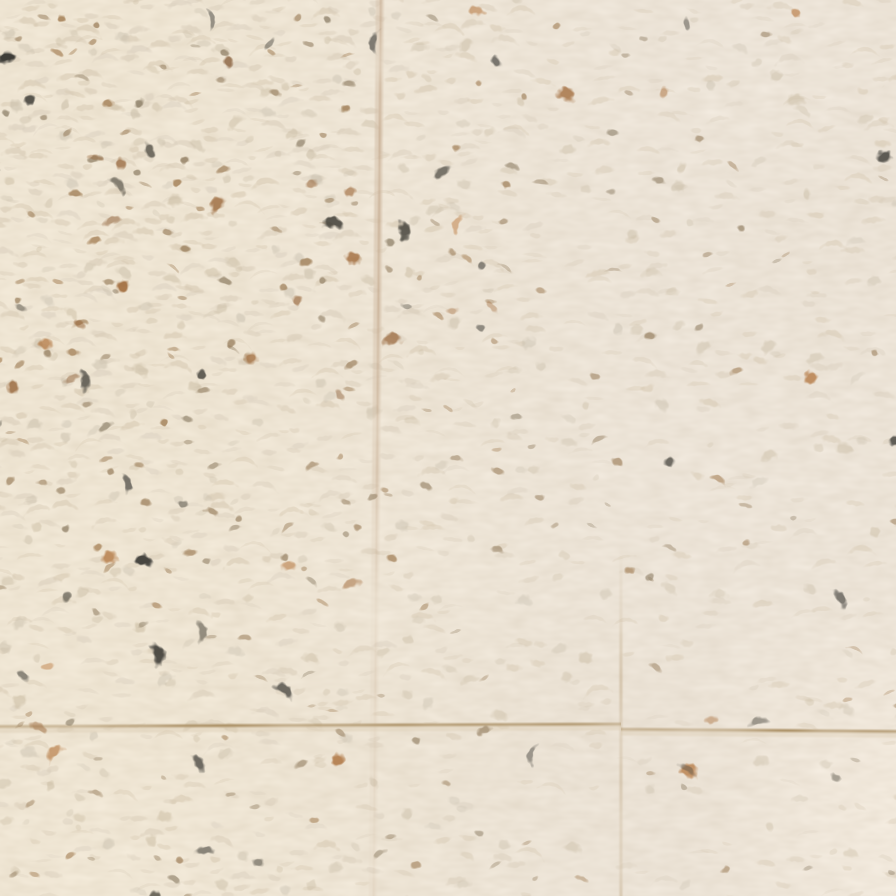
Write a WebGL 1 fragment shader that draws this texture.

```glsl
precision highp float;
uniform vec2 u_resolution;

vec2 hash2(vec2 p) {
  p = vec2(dot(p, vec2(127.1, 311.7)), dot(p, vec2(269.5, 183.3)));
  return fract(sin(p) * 43758.5);
}

float cornerSlope(vec2 cell, vec2 corner, vec2 f) {
  return dot(hash2(cell + corner) * 2.0 - 1.0, f - corner);
}

float gradientNoise(vec2 p) {
  vec2 i = floor(p), f = fract(p);
  vec2 u = f * f * f * (f * (f * 6.0 - 15.0) + 10.0);
  float low = mix(cornerSlope(i, vec2(0.0), f), cornerSlope(i, vec2(1.0, 0.0), f), u.x);
  float high = mix(cornerSlope(i, vec2(0.0, 1.0), f), cornerSlope(i, vec2(1.0), f), u.x);
  return mix(low, high, u.y);
}

// One jittered chip per cell, kept with the given chance
vec3 addChips(vec3 color, vec2 p, float cells, vec2 size, float chance,
              float turn, vec3 tintA, vec3 tintB, float strength) {
  vec2 home = floor(p * cells);
  float ragged = 0.6 * gradientNoise(p * 170.0 + cells);
  for (int j = -1; j <= 1; j++) {
    for (int i = -1; i <= 1; i++) {
      vec2 cell = home + vec2(float(i), float(j));
      vec2 seed = cell + cells * 1.7;
      vec2 center = (cell + hash2(seed)) / cells;
      vec2 pick = hash2(seed + 41.3);
      vec2 vary = hash2(seed + 87.9);
      float density = mix(1.0, 0.45, smoothstep(0.2, 0.7, center.x))
                    * mix(0.55, 1.0, smoothstep(0.1, 0.8, center.y));
      float angle = (pick.y - 0.5) * turn;
      float c = cos(angle), s = sin(angle);
      vec2 q = mat2(c, -s, s, c) * (p - center);
      q.y += (vary.x - 0.5) * 60.0 * q.x * q.x;
      float d = length(q / (size * mix(vec2(0.55), vec2(1.4), vary))) + ragged;
      float cover = smoothstep(1.3, 0.6, d) * step(pick.x, chance * density);
      float fade = strength * mix(0.45, 1.0, vary.y) * mix(0.7, 1.0, density);
      color = mix(color, mix(tintA, tintB, fract(vary.x * 7.3)), cover * fade);
    }
  }
  return color;
}

float seam(float offset, float halfWidth) {
  float edge = 0.0012 + 0.5 / u_resolution.y;
  return 1.0 - smoothstep(halfWidth - edge, halfWidth + edge, abs(offset));
}

void main() {
  vec2 p = gl_FragCoord.xy / u_resolution;

  // Cream ground, warmer at the left, with sideways mottling
  vec3 color = mix(vec3(0.935, 0.897, 0.826), vec3(0.922, 0.888, 0.838),
                   smoothstep(0.1, 0.8, p.x));
  color += vec3(0.012, 0.014, 0.018) * gradientNoise(p * 3.0 + 5.0);
  color += vec3(0.026, 0.03, 0.036) * gradientNoise(p * vec2(32.0, 75.0));
  color += vec3(0.02, 0.022, 0.026) * gradientNoise(p * vec2(65.0, 170.0) + 9.0);
  color += 0.025 * smoothstep(0.3, 0.0, distance(p, vec2(1.0, 0.1)));

  // Pale streaks, then tan smudges
  color = addChips(color, p, 52.0, vec2(0.010, 0.0028), 0.75, 0.6,
                   vec3(0.82, 0.76, 0.66), vec3(0.85, 0.81, 0.75), 0.55);
  color = addChips(color, p, 37.0, vec2(0.007, 0.0045), 0.45, 1.5,
                   vec3(0.77, 0.71, 0.60), vec3(0.78, 0.75, 0.69), 0.55);

  // Seams: a long soft upright, a short upright and a stepped level joint
  float wear = 0.75 + 0.7 * gradientNoise(vec2(p.y * 18.0, 2.5));
  float longSeam = p.x - mix(0.416, 0.424, p.y);
  float longFade = mix(0.3, 1.0, smoothstep(0.3, 0.6, p.y)) * wear;
  color = mix(color, vec3(0.83, 0.75, 0.66), 0.6 * longFade * seam(longSeam, 0.0045));
  color = mix(color, vec3(0.73, 0.61, 0.49), 0.5 * longFade * seam(longSeam - 0.001, 0.0012));
  float shortFade = 0.65 * wear * smoothstep(0.4, 0.27, p.y);
  color = mix(color, vec3(0.78, 0.70, 0.58), shortFade * seam(p.x - 0.693, 0.0018));
  float level = p.x < 0.693 ? 0.189 + 0.004 * p.x : 0.186 - 0.008 * (p.x - 0.693);
  float levelWear = 0.75 + 0.6 * gradientNoise(vec2(p.x * 14.0, 7.5));
  color = mix(color, vec3(0.69, 0.59, 0.43), levelWear * seam(p.y - level, 0.0018));
  color = mix(color, vec3(0.86, 0.80, 0.70), 0.4 * seam(p.y - level + 0.004, 0.003));

  // Brown and orange grains, then larger rust and charcoal chips
  color = addChips(color, p, 31.0, vec2(0.0058, 0.003), 0.45, 1.4,
                   vec3(0.62, 0.46, 0.28), vec3(0.53, 0.48, 0.39), 0.8);
  color = addChips(color, p, 17.0, vec2(0.0075, 0.0055), 0.24, 2.5,
                   vec3(0.73, 0.45, 0.20), vec3(0.53, 0.37, 0.23), 0.95);
  color = addChips(color, p, 15.0, vec2(0.0085, 0.0045), 0.34, 3.0,
                   vec3(0.17, 0.17, 0.16), vec3(0.40, 0.38, 0.33), 1.0);

  gl_FragColor = vec4(color, 1.0);
}
```
